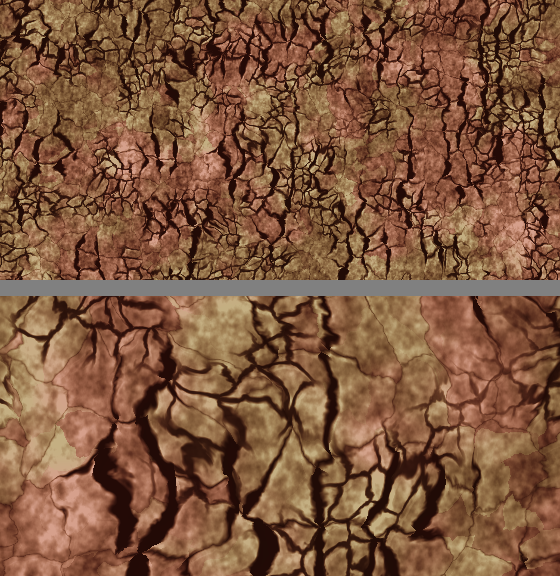
Top: the whole. Bottom: its middle third, enlarged.
This texture is drawn by a Shadertoy shader. Its source:

```glsl
// Rough brown tree bark: cracked plates, deep upright fissures and grainy lichen tints.

const vec3 FISSURE = vec3(0.13, 0.04, 0.025);
const vec3 UMBER   = vec3(0.34, 0.18, 0.12);
const vec3 BROWN   = vec3(0.47, 0.30, 0.20);
const vec3 TAN     = vec3(0.58, 0.40, 0.29);
const vec3 SAND    = vec3(0.67, 0.50, 0.38);
const vec3 PALE    = vec3(0.80, 0.66, 0.56);

float hash(vec2 p) {
    vec3 q = fract(p.xyx * vec3(0.1031, 0.1030, 0.0973));
    q += dot(q, q.yzx + 33.33);
    return fract((q.x + q.y) * q.z);
}

vec2 hash2(vec2 p) {
    return vec2(hash(p), hash(p + 71.7));
}

float noise(vec2 p) {
    vec2 i = floor(p), f = fract(p);
    f = f * f * (3.0 - 2.0 * f);
    return mix(mix(hash(i), hash(i + vec2(1, 0)), f.x),
               mix(hash(i + vec2(0, 1)), hash(i + vec2(1, 1)), f.x), f.y);
}

float fbm(vec2 p) {
    float sum = 0.0, amp = 0.533;
    for (int i = 0; i < 4; i++) {
        sum += amp * noise(p);
        p = mat2(0.8, 0.6, -0.6, 0.8) * p * 2.03 + 17.3;
        amp *= 0.5;
    }
    return sum;
}

vec2 warp(vec2 p, float freq, float amount) {
    return p + amount * (vec2(fbm(p * freq + 5.0), fbm(p * freq + 43.0)) - 0.5);
}

// Cell centre, jittered less sideways so that borders line up into upright fissures
vec2 cellCentre(vec2 cell) {
    return cell + 0.5 + vec2(0.68, 0.9) * (hash2(cell) - 0.5);
}

// Voronoi plates: x = distance to border, y = uprightness of border, z = plate id
vec3 plates(vec2 p) {
    vec2 base = floor(p), nearest = vec2(0), home = vec2(0);
    float best = 9.0;
    for (int y = -1; y <= 1; y++)
    for (int x = -1; x <= 1; x++) {
        vec2 cell = base + vec2(x, y), r = cellCentre(cell) - p;
        if (dot(r, r) < best) { best = dot(r, r); nearest = r; home = cell; }
    }
    vec3 result = vec3(9.0, 0.0, hash(home + 9.1));
    for (int y = -2; y <= 2; y++)
    for (int x = -2; x <= 2; x++) {
        vec2 r = cellCentre(home + vec2(x, y)) - p, gap = r - nearest;
        if (dot(gap, gap) > 0.0001) {
            vec2 n = normalize(gap);
            float d = dot(0.5 * (r + nearest), n);
            if (d < result.x) result.xy = vec2(d, abs(n.x));
        }
    }
    return result;
}

// x = surface height (0 in cracks, 1 on plates), y = plate id
vec2 barkSurface(vec2 p, float pixel) {
    vec2 q = warp(warp(p, 7.0, 0.09), 38.0, 0.028);
    // Main plates, with cracks that swell and close along their length
    vec3 big = plates(q * vec2(14.5, 11.5));
    float swell = smoothstep(0.32, 0.75, noise(p * vec2(13.0, 9.0) + 3.0));
    float width = mix(0.035, 0.17, big.y * big.y) * swell - 0.012;
    float soft = 0.045 + 8.0 * pixel;
    float height = smoothstep(width - soft, width + soft, big.x);
    // Thin secondary cracks inside some plates
    vec3 small = plates(q * vec2(25.0, 23.0) + 31.0);
    float gate = smoothstep(0.42, 0.72, noise(p * 11.0 + 61.0));
    float thin = smoothstep(0.0, 0.09 + 8.0 * pixel, small.x - 0.03 * gate);
    height *= mix(1.0, thin, 0.85 * gate);
    return vec2(height, fract(big.z + 0.4 * small.z));
}

// Piecewise ramp through the bark colours, indexed by tone
vec3 barkColor(float tone) {
    vec3 c = mix(FISSURE, UMBER, clamp((tone - 0.13) / 0.21, 0.0, 1.0));
    c = mix(c, BROWN, clamp((tone - 0.34) / 0.13, 0.0, 1.0));
    c = mix(c, TAN, clamp((tone - 0.47) / 0.11, 0.0, 1.0));
    c = mix(c, SAND, clamp((tone - 0.58) / 0.09, 0.0, 1.0));
    return mix(c, PALE, clamp((tone - 0.67) / 0.13, 0.0, 1.0));
}

void mainImage(out vec4 fragColor, in vec2 fragCoord) {
    vec2 p = fragCoord / iResolution.y;
    float pixel = 0.5 / iResolution.y;
    vec2 toLight = vec2(-0.004, 0.006);

    // Relief lit from the upper left
    vec2 here = barkSurface(p, pixel);
    float relief = here.x - barkSurface(p + toLight, pixel).x;
    float bumps = fbm(p * 34.0) - fbm((p + toLight) * 34.0);

    // Tone from plates, blotches, grain and pale scars
    float tone = 0.565 + 0.13 * (here.y - 0.5);
    tone += 0.30 * (fbm(p * 9.0 + 13.0) - 0.5);
    tone += 0.42 * (fbm(p * vec2(85.0, 65.0)) - 0.5);
    tone += 0.13 * (noise(p * 190.0) - 0.5);
    tone += 0.16 * smoothstep(0.62, 0.78, fbm(p * 7.0 + 90.0));
    tone += 0.10 * relief + 0.30 * bumps;
    tone = mix(0.12, tone, here.x);

    // Olive lichen against rosy bare bark
    float lichen = smoothstep(0.36, 0.64, fbm(p * 5.0 + 27.0) + 0.2 * (here.y - 0.5));
    vec3 tint = mix(vec3(1.05, 0.95, 0.98), vec3(0.96, 1.04, 0.91), lichen);
    fragColor = vec4(clamp(barkColor(tone) * tint, 0.0, 1.0), 1.0);
}
```
